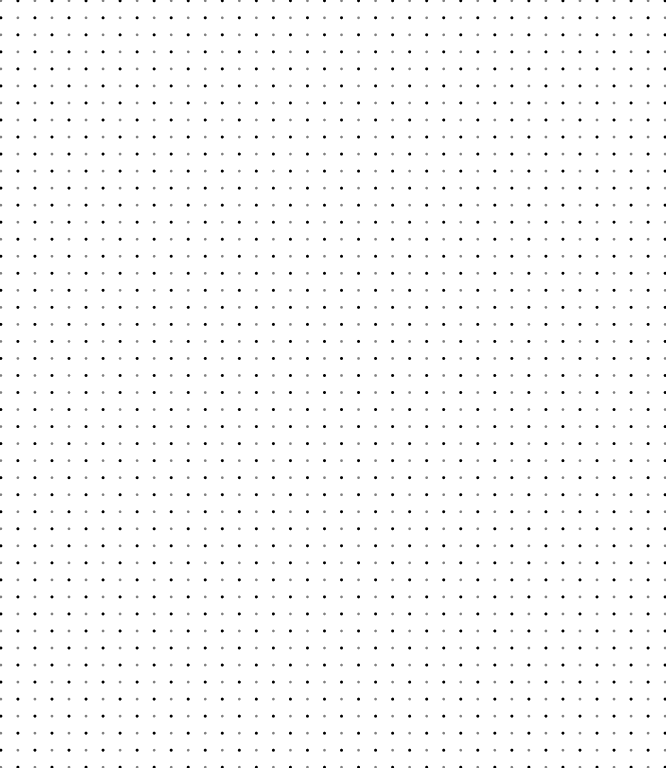
Reproduce this pattern procedurally as a WebGL 2 fragment shader.

```glsl
#version 300 es
precision highp float;

uniform vec2 u_resolution;
out vec4 fragColor;

// Lengths are fractions of the canvas height
const float SPACING = 0.022178;
const float DARK_RADIUS = 0.00190;
const float PALE_RADIUS = 0.00172;
const vec3 PAPER = vec3(1.0);
const vec3 DARK_INK = vec3(0.0);
const vec3 PALE_INK = vec3(0.5);

// Antialiased coverage of a disc around the origin
float discCoverage(vec2 p, float radius, float pixel) {
    return clamp(0.5 - (length(p) - radius) / pixel, 0.0, 1.0);
}

void main() {
    float pixel = 1.0 / u_resolution.y;
    vec2 p = (gl_FragCoord.xy - 0.5 * u_resolution) * pixel;

    // Grid cells, mirrored about the horizontal centre line
    vec2 grid = vec2(p.x, abs(p.y)) / SPACING;
    vec2 cell = floor(grid);
    vec2 local = (fract(grid) - 0.5) * SPACING;

    // Dark and pale dots alternate as a checkerboard
    float isDark = mod(cell.x + cell.y, 2.0);
    float radius = mix(PALE_RADIUS, DARK_RADIUS, isDark);
    vec3 ink = mix(PALE_INK, DARK_INK, isDark);

    vec3 color = mix(PAPER, ink, discCoverage(local, radius, pixel));
    fragColor = vec4(color, 1.0);
}
```
